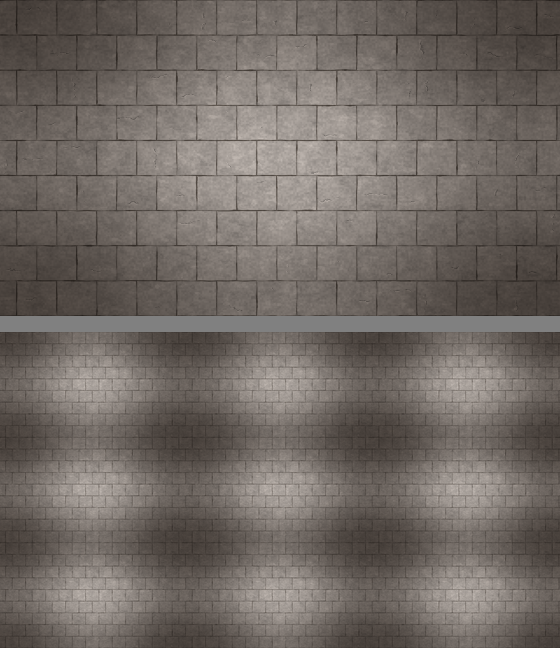
Top, the tile; bottom, the same tile 3 across and 3 down.
Write a WebGL 1 fragment shader that draws this texture.

```glsl
precision highp float;
// A wall of worn grey-brown stone blocks in running bond, lit in the middle and dim at the rim.
// Each block gets a hashed tone, stains and cracks; thin uneven joints separate the blocks.
// Block indices, noise lattices and the cosine light all wrap, so the canvas tiles.

uniform vec2 u_resolution;

const vec2 BLOCKS = vec2(14.0, 9.0);        // blocks across and down
const float BOND_START = 0.42;              // first joint, in block widths
const float JOINT_HALF = 0.0014;            // half joint width, in canvas heights
const float JOINT_DEPTH = 0.47;
const float JOINT_WOBBLE = 0.012;           // in blocks
const float TONE_SPREAD = 0.05;
const float STAIN = 0.17;
const float GRAIN = 0.12;
const float CRACK_SHARE = 0.55;             // share of blocks that are cracked
const float CRACK_HALF = 0.0009;
const float LIGHT_POWER = 1.32;
const vec2 LIGHT_WEIGHT = vec2(0.56, 0.44); // falloff across and down
const vec3 DIM_STONE = vec3(0.285, 0.256, 0.236);
const vec3 LIT_STONE = vec3(0.680, 0.650, 0.627);
const vec3 JOINT_TINT = vec3(1.0, 0.95, 0.90);
const float TAU = 6.283185;

float hash(vec2 p) {
  vec3 q = fract(vec3(p.xyx) * 0.1031);
  q += dot(q, q.yzx + 33.33);
  return fract((q.x + q.y) * q.z);
}

// Value noise whose lattice wraps after "period" cells
float wrapNoise(vec2 uv, vec2 period, float seed) {
  vec2 p = uv * period;
  vec2 i = floor(p);
  vec2 f = fract(p);
  f = f * f * (3.0 - 2.0 * f);
  vec2 a = mod(i, period) + seed;
  vec2 b = mod(i + 1.0, period) + seed;
  return mix(mix(hash(a), hash(vec2(b.x, a.y)), f.x),
             mix(hash(vec2(a.x, b.y)), hash(b), f.x), f.y);
}

float wrapFbm(vec2 uv, vec2 period, float seed) {
  float sum = 0.0;
  float amp = 0.5;
  for (int k = 0; k < 4; k++) {
    sum += amp * wrapNoise(uv, period, seed);
    period *= 2.0;
    seed += 17.0;
    amp *= 0.5;
  }
  return sum / 0.9375;
}

// Soft-edged line coverage for a distance and half width
float stroke(float dist, float halfWidth, float blur) {
  return 1.0 - smoothstep(halfWidth - blur, halfWidth + blur, dist);
}

void main() {
  vec2 uv = gl_FragCoord.xy / u_resolution;
  float aspect = u_resolution.x / u_resolution.y;
  float blur = max(0.75 / u_resolution.y, 0.0009);
  vec2 blockSize = vec2(aspect, 1.0) / BLOCKS;

  // Running bond with slightly crooked edges
  vec2 wobble = vec2(wrapNoise(uv, vec2(64.0, 36.0), 3.0),
                     wrapNoise(uv, vec2(64.0, 36.0), 71.0)) - 0.5;
  vec2 grid = uv * BLOCKS + JOINT_WOBBLE * wobble;
  float row = mod(floor(grid.y), BLOCKS.y);
  grid.x -= BOND_START + 0.5 * mod(row, 2.0);
  vec2 id = vec2(mod(floor(grid.x), BLOCKS.x), row);
  vec2 local = fract(grid);
  vec2 edge = min(local, 1.0 - local) * blockSize;
  float edgeDist = min(edge.x, edge.y);

  // Block tone, broad stains and fine grain
  float stains = wrapFbm(uv + 0.37 * hash(id + 5.0), vec2(40.0, 22.0), 11.0) - 0.5;
  float grain = wrapNoise(uv, vec2(320.0, 180.0), 29.0) - 0.5;
  float streaks = wrapNoise(uv, vec2(96.0, 144.0), 47.0) - 0.5;
  float tone = 1.0 + TONE_SPREAD * (hash(id + 40.0) - 0.5);
  tone += STAIN * stains + GRAIN * grain + 0.06 * streaks;
  float scuff = wrapFbm(uv, vec2(64.0, 54.0), 130.0);
  tone += 0.08 * smoothstep(0.64, 0.80, scuff) - 0.06 * smoothstep(0.36, 0.24, scuff);

  // Short ragged cracks, each with a pale lip
  float lengthwise = step(hash(id + 90.0), 0.7);
  vec2 along = mix(local.yx, local, lengthwise);
  vec2 alongSize = mix(blockSize.yx, blockSize, lengthwise);
  float ragged = wrapFbm(uv, vec2(80.0, 45.0), 200.0) - 0.5;
  float offset = (along.y - mix(0.12, 0.88, hash(id + 60.0)) + 0.22 * ragged) * alongSize.y;
  float center = mix(0.25, 0.75, hash(id + 75.0));
  float reach = mix(0.12, 0.36, hash(id + 82.0));
  float extent = 1.0 - smoothstep(0.6 * reach, reach, abs(along.x - center));
  extent *= step(hash(id + 97.0), CRACK_SHARE) * smoothstep(-0.15, 0.10, streaks);
  tone -= 0.30 * extent * stroke(abs(offset), CRACK_HALF, blur);
  tone += 0.14 * extent * stroke(abs(offset + 0.0032), CRACK_HALF, blur);

  // Joints that thin out and fade in places, with small chips and dusty rims
  float wear = wrapFbm(uv, vec2(56.0, 32.0), 310.0);
  float chip = smoothstep(0.66, 0.82, wear) * 0.0012;
  float joint = stroke(edgeDist, JOINT_HALF * mix(0.6, 1.4, wear) + chip, blur);
  joint *= mix(0.55, 1.1, smoothstep(0.30, 0.60, wear));
  tone -= 0.05 * exp(-edgeDist / 0.004);
  tone += 0.04 * stroke(abs(edgeDist - 0.005), 0.001, blur) * smoothstep(0.45, 0.65, wear);

  // Periodic glow centred on the canvas
  vec2 glow = 0.5 - 0.5 * cos(TAU * uv);
  float light = pow(dot(glow, LIGHT_WEIGHT), LIGHT_POWER);
  vec3 color = mix(DIM_STONE, LIT_STONE, light) * tone;
  color *= mix(vec3(1.0), JOINT_TINT * (1.0 - JOINT_DEPTH), joint);
  gl_FragColor = vec4(clamp(color, 0.0, 1.0), 1.0);
}
```
